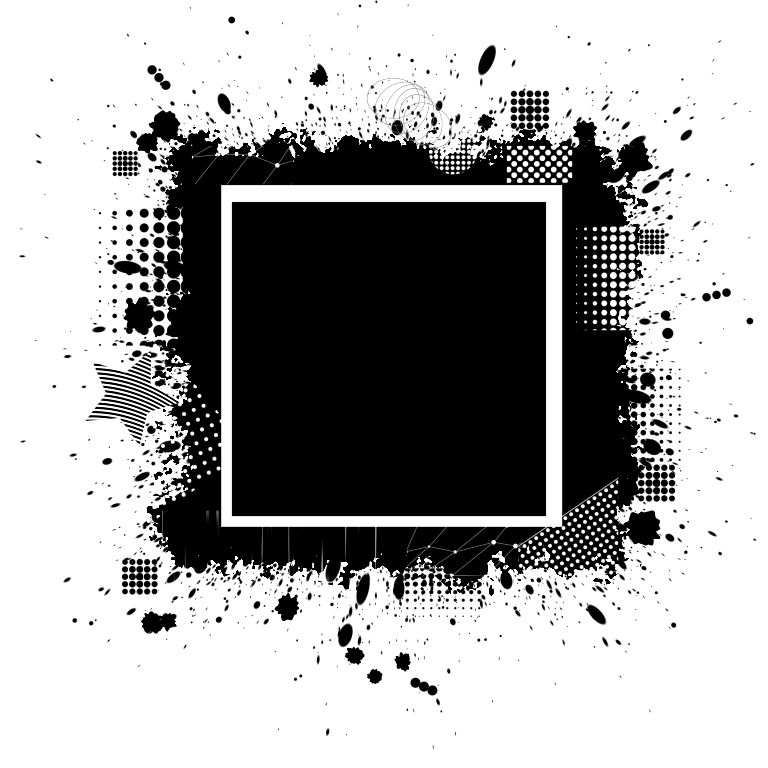
Give the GLSL for this background, as a WebGL 2 fragment shader.

```glsl
#version 300 es
precision highp float;
uniform vec2 u_resolution;
out vec4 fragColor;

#define CENTER vec2(.521, .535)
#define HALF_SIZE vec2(.298, .279)
#define ROUGHNESS .062
#define REACH .036
#define STAR_CENTER vec2(.169, .484)
#define STAR_RADIUS .066
#define PX (.7 / min(u_resolution.x, u_resolution.y))

float dark = 0.;

void add(float a) { dark = max(dark, a); }
void cut(float a) { dark *= 1. - a; }
float ink(float d) { return smoothstep(PX, -PX, d); }

vec3 hash3(vec2 p) {
  vec3 q = fract(p.xyx * vec3(.1031, .103, .0973));
  q += dot(q, q.yxz + 33.33);
  return fract((q.xxy + q.yzz) * q.zyx);
}

float slope(vec2 cell, vec2 f, vec2 corner) {
  float a = 6.2832 * hash3(cell + corner + 91.).x;
  return dot(vec2(cos(a), sin(a)), f - corner);
}

float noise(vec2 p) {
  vec2 i = floor(p), f = p - i, u = f * f * (3. - 2. * f);
  return mix(mix(slope(i, f, vec2(0)), slope(i, f, vec2(1, 0)), u.x),
             mix(slope(i, f, vec2(0, 1)), slope(i, f, vec2(1)), u.x), u.y);
}

float box(vec2 p, vec2 halfSize) {
  vec2 q = abs(p) - halfSize;
  return length(max(q, 0.)) + min(max(q.x, q.y), 0.);
}

float blob(vec2 p) { return box(p - CENTER, HALF_SIZE - .05) - .05; }

float area(vec2 p, float left, float low, float right, float high) {
  vec2 a = vec2(left, low), b = vec2(right, high);
  return ink(box(p - .5 * (a + b), .5 * (b - a)));
}

float segment(vec2 p, vec2 a, vec2 b) {
  vec2 v = b - a;
  return length(p - a - v * clamp(dot(p - a, v) / dot(v, v), 0., 1.));
}

vec2 turn(vec2 p, float a) { return mat2(cos(a), -sin(a), sin(a), cos(a)) * p; }

float dots(vec2 p, float pitch, float radius) {
  vec2 q = p / pitch;
  return ink(length(q - round(q)) * pitch - radius);
}

// Droplets stretched outward, thinning with distance
float splatter(vec2 p, float cells) {
  float d = 1.;
  for (int k = 0; k < 9; k++) {
    vec2 id = floor(p * cells) + vec2(k % 3 - 1, k / 3 - 1);
    vec3 h = hash3(id + cells), g = hash3(id + cells * 3.);
    vec2 c = (id + .15 + .7 * h.xy) / cells, away = c - CENTER;
    float reach = REACH * (1. + .5 * smoothstep(.15, 0., abs(c.x - .5)));
    if (h.z > .9 * exp(-max(blob(c), 0.) / reach)) continue;
    vec2 q = turn(p - c, atan(away.y, away.x) + .5 * (g.z - .5));
    q.x /= 1. + 2.2 * g.y * g.y;
    d = min(d, length(q) - mix(.05, .27, g.x * g.x * g.x) / cells);
  }
  return ink(d);
}

vec2 node(vec2 id) { return id + .15 + .7 * hash3(id + 5.).xy; }

// Jittered nodes joined by hairlines
float network(vec2 q, float cells) {
  float line = 9., knot = 9.;
  for (int k = 0; k < 9; k++) {
    vec2 id = floor(q) + vec2(k % 3 - 1, k / 3 - 1), a = node(id);
    line = min(line, min(segment(q, a, node(id + vec2(1, 0))), segment(q, a, node(id + 1.))));
    knot = min(knot, length(q - a) - .03 - .07 * hash3(id).z);
  }
  return max(.5 * ink(line / cells - .0004), ink(knot / cells));
}

float star(vec2 p) {
  float sector = 1.25664, a = atan(p.y, p.x) + .12;
  a = abs(mod(a + .5 * sector, sector) - .5 * sector);
  vec2 tip = vec2(STAR_RADIUS, 0), e = .47 * STAR_RADIUS * vec2(.809, .588) - tip;
  return dot(length(p) * vec2(cos(a), sin(a)) - tip, normalize(vec2(e.y, -e.x)));
}

void main() {
  vec2 p = (gl_FragCoord.xy - .5 * u_resolution) / min(u_resolution.x, u_resolution.y) + .5;

  // Ragged dark mass
  float rough = .55 * noise(p * 11.) + .5 * noise(p * 32.) + .45 * noise(p * 85.) + .35 * noise(p * 190.);
  add(ink(blob(p) + ROUGHNESS * rough));

  // Dark halftones
  cut(area(p, .1, .62, .238, .73));
  add(area(p, .12, .55, .245, .73) * dots(p - vec2(.13, .646), .0191, .0015 + .075 * (p.x - .13)));
  add(area(p, .81, .39, .89, .52) * dots(p, .0118, .0045 - .05 * (p.x - .82)));
  add(area(p, .52, .195, .63, .26) * dots(p, .0104, .0045 - .06 * (.26 - p.y)));

  // Splashes at three scales
  for (float cells = 28.; cells < 150.; cells *= 2.1) add(splatter(p, cells));

  // Large blots: centre and radius
  vec3 blots[15] = vec3[15](
    vec3(.215, .835, .019), vec3(.192, .814, .013), vec3(.762, .829, .014), vec3(.827, .792, .02),
    vec3(.837, .312, .022), vec3(.198, .189, .014), vec3(.219, .191, .011), vec3(.633, .841, .009),
    vec3(.462, .146, .011), vec3(.488, .119, .009), vec3(.525, .138, .011), vec3(.374, .21, .015),
    vec3(.182, .59, .02), vec3(.814, .36, .016), vec3(.415, .898, .011));
  for (int i = 0; i < 15; i++) {
    vec2 q = p - blots[i].xy;
    float wobble = noise(normalize(q + 1e-5) * 2.8 + float(i) * 7.3);
    add(ink(length(q) - blots[i].z * (1. + .5 * wobble)));
  }

  // Drop trails
  for (float i = 0.; i < 3.; i++) {
    add(ink(length(p - vec2(.198 + .009 * i, .909 - .01 * i)) - .006));
    add(ink(length(p - vec2(.92 + .013 * i, .613 + .003 * i)) - .0055));
    add(ink(length(p - vec2(.541 + .011 * i, .111 - .005 * i)) - .0065));
  }

  // Round halftone badges
  vec3 badges[5] = vec3[5](vec3(.69, .857, .026), vec3(.163, .787, .017), vec3(.849, .685, .017),
    vec3(.855, .371, .025), vec3(.182, .249, .024));
  for (int i = 0; i < 5; i++) {
    float pitch = badges[i].z * .4;
    vec2 q = (p - badges[i].xy) / pitch, cell = round(q);
    cut(ink(length(q) * pitch - badges[i].z));
    add(step(length(cell), 2.9) * ink((length(q - cell) - .52 + .05 * length(cell)) * pitch));
  }

  // Pale halftones and wedges
  cut(area(p, .75, .57, .83, .705) * dots(p, .0121, min(.0045, .001 + .075 * (p.x - .75))));
  cut(ink(length(p - vec2(.59, .805)) - .032) * dots(p, .0071, .0025));
  cut(area(p, .66, .762, .745, .81) * dots(turn(p, .785), .0104, .0037));
  float leftWedge = max(p.y - .46 + 1.2 * (p.x - .287), .388 - p.y + .77 * (p.x - .287));
  cut(ink(leftWedge) * area(p, .19, .3, .29, .56) * dots(turn(p, .4), .0138, .0026));
  float rightWedge = p.y - .29 - .684 * (p.x - .677);
  float corner = area(p, .675, .25, .805, .38);
  cut(corner * ink(rightWedge) * dots(turn(p, .6), .0092, .0025));
  cut(.7 * corner * ink(abs(rightWedge) - .0008));

  // Nets and scratches
  cut(max(area(p, .53, .25, .68, .32), area(p, .25, .76, .38, .81)) * network(p * 26., 26.));
  float scratch = smoothstep(.22, .5, noise(p * vec2(230, 7)));
  cut(.6 * scratch * area(p, .21, .235, .5, .335));

  // Striped star and looping hairlines
  vec2 s = p - STAR_CENTER;
  float stripe = abs(fract((s.y + .3 * s.x + 3. * s.x * s.x) / .0056) - .5);
  dark = mix(dark, smoothstep(.12, .38, stripe), ink(star(s)));
  for (float i = 0.; i < 6.; i++) {
    vec2 q = turn(p - vec2(.512 + .009 * i, .872 - .007 * i), .5 * i) * vec2(1, 1.3);
    dark = mix(dark, .5, .8 * ink(abs(length(q) - .034) - .0004));
  }

  // White frame and black panel
  cut(area(p, .288, .314, .732, .759));
  add(area(p, .302, .328, .711, .737));
  fragColor = vec4(vec3(1. - dark), 1);
}
```
